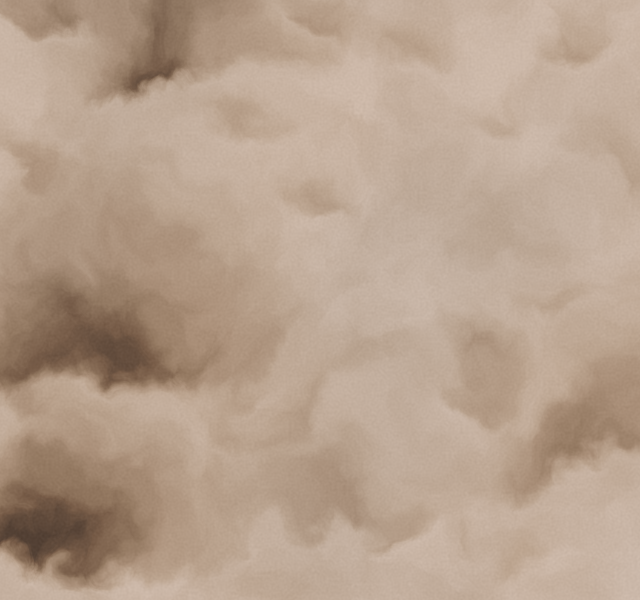
This texture is drawn by a Shadertoy shader. Its source:

```glsl
// Billowing dust clouds: soft pale puffs around a few deep brown hollows.
// Each hollow fades upward and ends below in a wispy rim; two scales of
// gradient noise bend the space and a ramp turns shade into dust tones.

const float WARP_SCALE   = 3.2;    // broad turbulence
const float WARP_AMOUNT  = 0.11;
const float CURL_SCALE   = 15.0;   // fine turbulence that frays the rims
const float CURL_AMOUNT  = 0.028;
const float RIM_SOFTNESS = 0.15;   // half width of a rim, as share of its size
const float RIM_SLOPE    = 0.08;   // rims rise slightly to the right
const float LEAN         = 0.28;   // hollows lean to the right
const float CELL         = 0.18;   // spacing of the small hollows
const float SMALL_DEPTH  = 0.34;
const float SMALL_TURN   = 1.1;    // largest turn of a small hollow, radians
const float BASE_SHADE   = 0.055;
const float MOTTLE       = 0.14;
const float WISP_SCALE   = 11.0;
const float WISP         = 0.12;
const float COOL_TINT    = 0.10;
const float GRAIN        = 0.030;

// Large hollows: centre x, rim y, size, depth
const int HOLLOW_COUNT = 6;
const vec4 HOLLOWS[HOLLOW_COUNT] = vec4[HOLLOW_COUNT](
    vec4(0.29, 0.88, 0.15, 0.82),
    vec4(0.13, 0.37, 0.22, 0.86),
    vec4(0.07, 0.04, 0.18, 1.00),
    vec4(1.01, 0.23, 0.14, 0.52),
    vec4(0.55, 0.14, 0.10, 0.32),
    vec4(0.07, 0.97, 0.12, 0.48));

// Dust tones from lit to deep shade
const int TONE_COUNT = 6;
const vec3 TONES[TONE_COUNT] = vec3[TONE_COUNT](
    vec3(0.795, 0.716, 0.655),
    vec3(0.732, 0.640, 0.558),
    vec3(0.665, 0.560, 0.472),
    vec3(0.580, 0.475, 0.382),
    vec3(0.468, 0.360, 0.280),
    vec3(0.325, 0.252, 0.204));

// Integer hash giving two values in 0..1
vec2 hash2(vec2 cell) {
    uvec2 v = uvec2(ivec2(cell) + 32768);
    v = v * 1664525u + 1013904u;
    v.x += v.y * 1664525u;
    v.y += v.x * 1664525u;
    v ^= v >> 16u;
    v.x += v.y * 1664525u;
    v.y += v.x * 1664525u;
    v ^= v >> 16u;
    return vec2(v & 65535u) / 65535.0;
}

float cornerSlope(vec2 cell, vec2 corner, vec2 f) {
    return dot(hash2(cell + corner) * 2.0 - 1.0, f - corner);
}

float gradientNoise(vec2 p) {
    vec2 i = floor(p), f = p - i;
    vec2 u = f * f * f * (f * (f * 6.0 - 15.0) + 10.0);
    float low  = mix(cornerSlope(i, vec2(0, 0), f), cornerSlope(i, vec2(1, 0), f), u.x);
    float high = mix(cornerSlope(i, vec2(0, 1), f), cornerSlope(i, vec2(1, 1), f), u.x);
    return mix(low, high, u.y);
}

float fbm(vec2 p) {
    float sum = 0.0, amp = 1.0;
    for (int i = 0; i < 5; i++) {
        sum += amp * gradientNoise(p);
        p = mat2(1.6, 1.2, -1.2, 1.6) * p + 7.3;
        amp *= 0.54;
    }
    return sum;
}

vec2 fbm2(vec2 p) {
    return vec2(fbm(p + 4.7), fbm(p + 23.1));
}

// Leaning round shadow, cut off below by its rim
float hollow(vec2 d, float size, float softness) {
    d /= size;
    float rim = smoothstep(-softness, softness, d.y - RIM_SLOPE * d.x);
    d.x -= LEAN * d.y;
    return rim * exp(-dot(d, d));
}

float largeHollows(vec2 p) {
    float shade = 0.0;
    for (int i = 0; i < HOLLOW_COUNT; i++) {
        vec4 h = HOLLOWS[i];
        shade += h.w * hollow(p - h.xy, h.z, RIM_SOFTNESS);
    }
    return min(shade, 1.0);
}

float smallHollows(vec2 p) {
    float shade = 0.0;
    vec2 home = floor(p / CELL);
    for (int y = -1; y <= 1; y++)
    for (int x = -1; x <= 1; x++) {
        vec2 cell = home + vec2(x, y);
        vec2 kind = hash2(cell + 91.0);
        float turn = SMALL_TURN * (hash2(cell + 37.0).x * 2.0 - 1.0);
        mat2 spin = mat2(cos(turn), sin(turn), -sin(turn), cos(turn));
        vec2 d = spin * (p - (cell + hash2(cell)) * CELL);
        shade += SMALL_DEPTH * kind.x * hollow(d, mix(0.03, 0.08, kind.y), 2.2 * RIM_SOFTNESS);
    }
    return shade;
}

vec3 dustTone(float shade) {
    float t = clamp(shade, 0.0, 1.0) * float(TONE_COUNT - 1);
    int i = min(int(t), TONE_COUNT - 2);
    return mix(TONES[i], TONES[i + 1], t - float(i));
}

void mainImage(out vec4 fragColor, in vec2 fragCoord) {
    vec2 p = fragCoord / iResolution.y;

    // Turbulent space
    vec2 q = p + WARP_AMOUNT * fbm2(p * WARP_SCALE);
    q += CURL_AMOUNT * fbm2(q * CURL_SCALE);

    // Shade of puffs, hollows and wisps
    float mottle = fbm(q * 2.6 + 11.0);
    float wisp = fbm(q * WISP_SCALE + 53.0);
    float deep = largeHollows(q);
    float shade = BASE_SHADE + MOTTLE * mottle + WISP * wisp * (0.8 + deep)
                + deep + smallHollows(q) * (1.0 - deep);

    // Colour, cool haze and fine grain
    vec3 color = dustTone(shade);
    float haze = smoothstep(-0.2, 0.5, gradientNoise(p * 2.2 + 31.0));
    color = mix(color, vec3(dot(color, vec3(0.3, 0.6, 0.1))), COOL_TINT * haze);
    color *= 1.0 - 0.03 * mottle;
    color += GRAIN * gradientNoise(p * 210.0);
    fragColor = vec4(color, 1.0);
}
```
